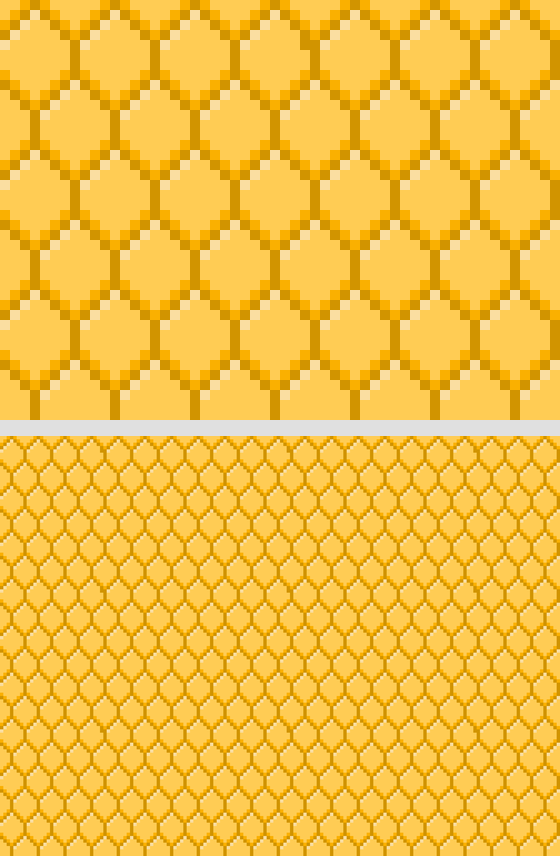
Top: one tile. Bottom: repeated 3 by 3.
Write a WebGL 2 fragment shader that draws this pattern.

```glsl
#version 300 es
precision highp float;

uniform vec2 u_resolution;
out vec4 fragColor;

const vec2 REPEATS = vec2(7.0, 6.0);     // scales across, staggered rows down
const vec2 SCALE_SIZE = vec2(8.0, 7.0);  // blocks per scale
const vec2 GRID = REPEATS * SCALE_SIZE;
const float APEX_COLUMN = 3.0;           // column of the peak in even rows
const vec2 FLAW_BLOCK = vec2(30.0, 4.0); // one stray outline block

const vec3 FILL = vec3(1.00, 0.80, 0.33);
const vec3 OUTLINE = vec3(0.82, 0.58, 0.00);
const vec3 RIM = vec3(0.98, 0.69, 0.00);
const vec3 HIGHLIGHT = vec3(0.98, 0.87, 0.63);

bool same(float a, float b) {
  return abs(a - b) < 0.5;
}

// Colour of one square block, counted from the top left
vec3 blockColor(vec2 block) {
  block = mod(block, GRID);
  float halfWidth = 0.5 * SCALE_SIZE.x;
  float band = floor((block.y + 0.5) / SCALE_SIZE.y);
  float row = block.y - band * SCALE_SIZE.y;

  // Signed column distance from the nearest peak, shifted on odd bands
  float stagger = halfWidth * mod(band, 2.0);
  float side = mod(block.x - APEX_COLUMN - stagger + halfWidth, SCALE_SIZE.x) - halfWidth;
  float reach = abs(side);

  // Stepped slopes, which become upright sides at half the scale width
  vec3 color = FILL;
  if (same(side, 1.0 - row)) color = HIGHLIGHT;
  if (same(reach, row + 1.0)) color = RIM;
  if (same(reach, min(row, halfWidth))) color = OUTLINE;

  if (all(lessThan(abs(block - FLAW_BLOCK), vec2(0.5)))) color = OUTLINE;
  return color;
}

void main() {
  vec2 uv = gl_FragCoord.xy / u_resolution;
  vec2 position = vec2(uv.x, 1.0 - uv.y) * GRID;

  // Box filter: weigh the blocks on both sides of the nearest edges
  vec2 footprint = GRID / u_resolution;
  vec2 corner = position + 0.5 * footprint;
  vec2 block = floor(corner);
  vec2 cover = clamp((corner - block) / footprint, 0.0, 1.0);

  vec3 upper = mix(blockColor(block - 1.0), blockColor(block - vec2(0.0, 1.0)), cover.x);
  vec3 lower = mix(blockColor(block - vec2(1.0, 0.0)), blockColor(block), cover.x);
  fragColor = vec4(mix(upper, lower, cover.y), 1.0);
}
```
